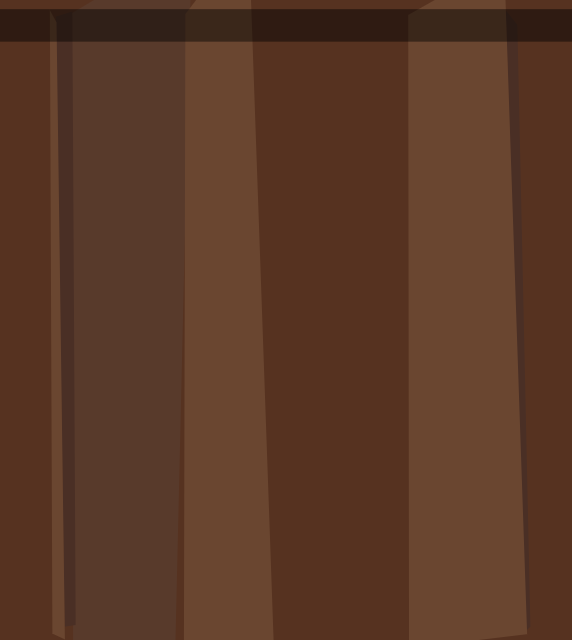
This texture is drawn by a Shadertoy shader. Its source:

```glsl
// Flat wooden planks: slanted quads layered over a brown wall, with a
// translucent dark band across the top. Each quad is the intersection of
// four half-planes, with edges smoothed over one screen pixel.

const vec3 WALL_BROWN   = vec3(0.337, 0.196, 0.125);
const vec3 LIGHT_WOOD   = vec3(0.416, 0.275, 0.188);
const vec3 GREY_WOOD    = vec3(0.345, 0.227, 0.169);
const vec3 SIDE_SHADE   = vec3(0.290, 0.184, 0.145);
const float BAND_BOTTOM = 0.9349;
const float BAND_TOP    = 0.9857;
const float BAND_ALPHA  = 0.45;

// Signed distance in screen pixels, positive to the right of a -> b
float edgeSide(vec2 p, vec2 a, vec2 b) {
    vec2 e = (b - a) * iResolution.xy;
    vec2 q = (p - a) * iResolution.xy;
    return (e.y * q.x - e.x * q.y) / length(e);
}

// Coverage of a convex quad, corners clockwise from the top left
float quad(vec2 p, vec2 tl, vec2 tr, vec2 br, vec2 bl) {
    float caps  = min(edgeSide(p, tl, tr), edgeSide(p, br, bl));
    float sides = min(edgeSide(p, tr, br), edgeSide(p, bl, tl));
    return clamp(0.5 + min(caps, sides), 0.0, 1.0);
}

// Coverage of a horizontal band
float band(float y, float low, float high) {
    float inside = min(y - low, high - y) * iResolution.y;
    return clamp(0.5 + inside, 0.0, 1.0);
}

void mainImage(out vec4 fragColor, in vec2 fragCoord) {
    vec2 p = fragCoord / iResolution.xy;
    vec3 color = WALL_BROWN;

    // Left group: grey board, its shaded side, thin lit edge
    float greyBoard = quad(p, vec2(0.125, 0.979), vec2(0.3352, 1.0911),
                              vec2(0.306, -0.0286), vec2(0.1279, -0.0286));
    float leftShade = quad(p, vec2(0.0975, 0.974), vec2(0.1265, 0.982),
                              vec2(0.1323, 0.0234), vec2(0.1130, 0.0208));
    float thinEdge  = quad(p, vec2(0.0872, 0.984), vec2(0.0988, 0.965),
                              vec2(0.1134, 0.001), vec2(0.0916, 0.010));
    color = mix(color, GREY_WOOD, greyBoard);
    color = mix(color, SIDE_SHADE, leftShade);
    color = mix(color, LIGHT_WOOD, thinEdge);

    // Middle board
    float midBoard = quad(p, vec2(0.3241, 0.978), vec2(0.4346, 1.1073),
                             vec2(0.4794, -0.0286), vec2(0.3215, -0.0286));
    color = mix(color, LIGHT_WOOD, midBoard);

    // Right board over its shaded side
    float rightShade = quad(p, vec2(0.884, 0.984), vec2(0.9045, 0.961),
                               vec2(0.9273, 0.0208), vec2(0.919, 0.0143));
    float rightBoard = quad(p, vec2(0.7137, 0.9766), vec2(0.8814, 1.0612),
                               vec2(0.9215, 0.0091), vec2(0.7151, -0.013));
    color = mix(color, SIDE_SHADE, rightShade);
    color = mix(color, LIGHT_WOOD, rightBoard);

    // Dark band across the top
    color *= 1.0 - BAND_ALPHA * band(p.y, BAND_BOTTOM, BAND_TOP);

    fragColor = vec4(color, 1.0);
}
```
